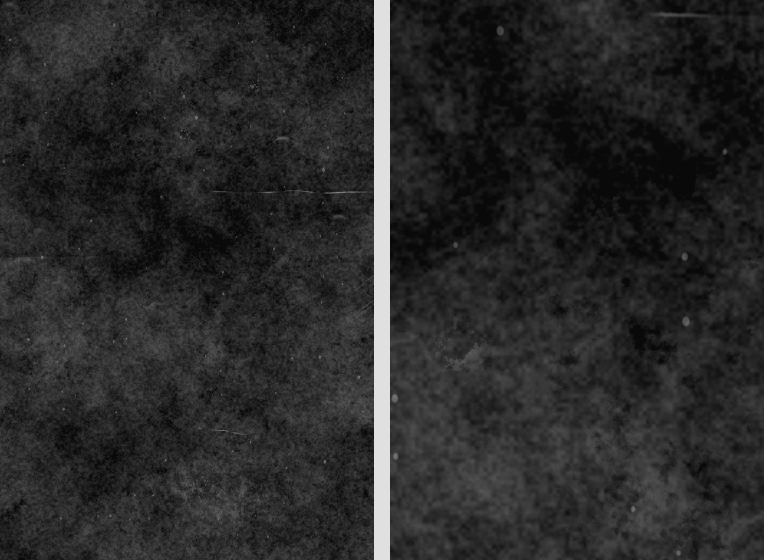
Left: the whole. Right: its middle third, enlarged.
Reproduce this texture procedurally as a Shadertoy shader.

```glsl
const float BASE_TONE = 0.149;
const float CLOUD_CONTRAST = 0.25;
const float MOTTLE_CONTRAST = 0.27;
const float GRAIN_CONTRAST = 0.085;
const float FLAKE_TONE = 0.17;
const float SPECK_DENSITY = 0.13;
const float DARKEST = 0.035;

// Soft stains: centre x, centre y, radius, tone change
const vec4 STAINS[8] = vec4[8](
    vec4(0.47, 0.72, 0.10, -0.055), vec4(0.30, 0.56, 0.12, -0.030),
    vec4(0.48, 0.29, 0.09, -0.050), vec4(0.64, 0.95, 0.13, -0.035),
    vec4(0.63, 0.30, 0.09, 0.055), vec4(0.16, 0.95, 0.15, 0.030),
    vec4(0.05, 0.36, 0.12, 0.030), vec4(0.40, 0.11, 0.10, 0.035));

// Flaked paint: centre x, centre y, radius, strength
const vec4 FLAKES[6] = vec4[6](
    vec4(0.328, 0.763, 0.013, 1.5), vec4(0.459, 0.844, 0.012, 1.2),
    vec4(0.210, 0.731, 0.013, 0.9), vec4(0.270, 0.458, 0.016, 0.9),
    vec4(0.365, 0.128, 0.055, 0.7), vec4(0.450, 0.100, 0.040, 0.6));

float hash(vec2 p) {
    vec3 q = fract(vec3(p.xyx) * 0.1031);
    q += dot(q, q.yzx + 33.33);
    return fract((q.x + q.y) * q.z);
}

float noise(vec2 p) {
    vec2 i = floor(p), f = fract(p);
    f = f * f * (3.0 - 2.0 * f);
    return mix(mix(hash(i), hash(i + vec2(1, 0)), f.x),
               mix(hash(i + vec2(0, 1)), hash(i + vec2(1, 1)), f.x), f.y);
}

float fbm(vec2 p, float gain) {
    float sum = 0.0, total = 0.0, weight = 1.0;
    for (int i = 0; i < 6; i++) {
        sum += weight * noise(p);
        total += weight;
        weight *= gain;
        p = mat2(1.6, 1.2, -1.2, 1.6) * p + 17.3;
    }
    return sum / total;
}

// Wavering fold line: x is the bright edge, y the soft shade above it
vec2 crease(vec2 p, vec2 a, vec2 b, float width) {
    vec2 along = normalize(b - a), q = p - a;
    float t = dot(q, along) / length(b - a);
    float d = dot(q, vec2(-along.y, along.x)) + 0.005 * (noise(vec2(t * 6.0, a.y * 90.0)) - 0.5);
    float ends = smoothstep(0.0, 0.08, t) * smoothstep(1.0, 0.8, t);
    float worn = smoothstep(0.15, 0.8, noise(vec2(t * 17.0, a.x * 70.0)));
    float edge = smoothstep(width, 0.0, abs(d)) * worn;
    float shade = smoothstep(-0.001, 0.002, d) * exp(-max(d, 0.0) * 140.0);
    return vec2(edge, shade) * ends;
}

// Small curved dent catching light below and shadow above
float dent(vec2 p, vec2 centre, float size) {
    vec2 q = (p - centre) / size;
    q.y += 0.25 * q.x * q.x;
    float lit = exp(-q.x * q.x - 14.0 * q.y * q.y);
    float dark = exp(-q.x * q.x - 5.0 * (q.y - 0.6) * (q.y - 0.6));
    return 0.20 * lit - 0.06 * dark;
}

// Sparse dust, one possible mark in each cell
float specks(vec2 p) {
    vec2 cell = floor(p * 32.0);
    vec2 centre = 0.2 + 0.6 * vec2(hash(cell + 3.1), hash(cell + 8.7));
    float radius = mix(0.02, 0.065, pow(hash(cell + 21.4), 3.0));
    float d = length((fract(p * 32.0) - centre) * vec2(1.0, 0.75));
    return step(hash(cell + 55.0), SPECK_DENSITY) * smoothstep(radius + 0.04, radius, d);
}

void mainImage(out vec4 fragColor, in vec2 fragCoord) {
    vec2 p = fragCoord / iResolution.y;
    vec2 warp = vec2(fbm(p * 9.0, 0.6), fbm(p * 9.0 + 41.0, 0.6)) - 0.5;

    // Worn clouds and ragged mottling
    float tone = BASE_TONE;
    tone += CLOUD_CONTRAST * (fbm(p * 5.0 + warp, 0.6) - 0.5);
    tone += MOTTLE_CONTRAST * (fbm(p * 24.0 + 2.0 * warp + 70.0, 0.75) - 0.5);
    for (int i = 0; i < 8; i++) {
        vec2 q = (p + 0.25 * warp - STAINS[i].xy) / STAINS[i].z;
        tone += STAINS[i].w * exp(-dot(q, q));
    }

    // Fine grain, with dark pitting in patches
    tone += GRAIN_CONTRAST * (noise(p * 390.0) + noise(p * 210.0 + 90.0) - 1.0);
    float pits = smoothstep(0.57, 0.72, fbm(p * 75.0 + 130.0, 0.7));
    tone -= 0.07 * pits * smoothstep(0.4, 0.65, noise(p * 8.0 + 30.0));

    // Broken flakes and dust
    float chips = smoothstep(0.49, 0.62, fbm(p * 95.0 + 11.0, 0.7));
    for (int i = 0; i < 6; i++) {
        vec2 q = (p + 0.04 * warp - FLAKES[i].xy) / FLAKES[i].z;
        tone += FLAKE_TONE * FLAKES[i].w * chips * exp(-dot(q, q));
    }
    tone += 0.2 * specks(p);

    // Folds and dents
    vec2 longFold = crease(p, vec2(0.370, 0.658), vec2(0.680, 0.657), 0.0022);
    vec2 leftFold = crease(p, vec2(-0.02, 0.540), vec2(0.230, 0.543), 0.0020);
    vec2 shortFold = crease(p, vec2(0.350, 0.236), vec2(0.450, 0.224), 0.0018);
    tone += 0.30 * longFold.x - 0.06 * longFold.y;
    tone += 0.04 * leftFold.x - 0.05 * leftFold.y + 0.24 * shortFold.x;
    tone += dent(p, vec2(0.505, 0.754), 0.012) + dent(p, vec2(0.605, 0.614), 0.013);
    tone += 0.7 * dent(p, vec2(0.043, 0.538), 0.018) + 0.6 * dent(p, vec2(0.018, 0.992), 0.014);

    // Slanted scratches at the right edge
    vec2 slant = mat2(0.81, -0.59, 0.59, 0.81) * p;
    float scratches = smoothstep(0.66, 0.9, noise(slant * vec2(18.0, 330.0)));
    tone += 0.12 * scratches * smoothstep(0.60, 0.67, p.x) * smoothstep(0.09, 0.03, abs(p.y - 0.49));

    fragColor = vec4(vec3(clamp(tone, DARKEST, 1.0)), 1.0);
}
```
